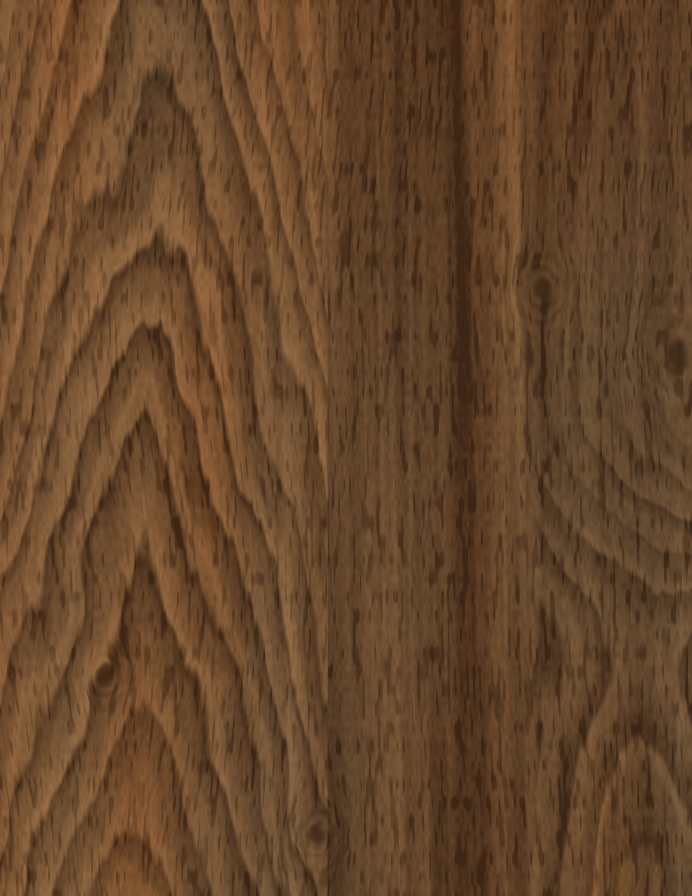
Write a Shadertoy shader that draws this texture.

```glsl
// Walnut veneer: a cathedral board, a straight striped board and a knotty board.
#define ASPECT 0.773
#define SEAM_LEFT 0.366
#define SEAM_RIGHT 0.597
#define RING_FREQ 7.5
#define RING_DEPTH 0.72
#define STREAK_DEPTH 0.85
#define PORE_DEPTH 0.30
#define GRAIN_DEPTH 0.20
#define DARK_WOOD vec3(0.235, 0.150, 0.085)
#define LIGHT_WOOD vec3(0.565, 0.410, 0.265)
#define RED_TINT vec3(1.06, 0.97, 0.87)
#define GREY_TINT vec3(0.96, 1.01, 1.05)

// Knots: centre and radius
const vec3 KNOTS[4] = vec3[4](
    vec3(0.605, 0.678, 0.009), vec3(0.758, 0.603, 0.015),
    vec3(0.117, 0.247, 0.009), vec3(0.354, 0.069, 0.010));

float hash(vec2 p) {
    vec3 q = fract(vec3(p.xyx) * 0.1031);
    q += dot(q, q.yzx + 33.33);
    return fract((q.x + q.y) * q.z);
}

float noise(vec2 p) {
    vec2 i = floor(p), f = fract(p);
    f = f * f * (3.0 - 2.0 * f);
    return mix(mix(hash(i), hash(i + vec2(1, 0)), f.x),
               mix(hash(i + vec2(0, 1)), hash(i + vec2(1, 1)), f.x), f.y);
}

// Wandering of the growth lines, around zero
float wander(vec2 p) {
    return noise(p * vec2(14.0, 4.0) + 7.0) + 0.40 * noise(p * vec2(38.0, 13.0))
         + 0.16 * noise(p * vec2(150.0, 28.0)) - 0.78;
}

// Growth ring: fades from light to dark, then returns sharply to light
float ring(float f) {
    float s = fract(f);
    float dark = pow(s, 1.8) + 1.0 - smoothstep(0.0, 0.16, s);
    float depth = 0.35 + 0.9 * noise(vec2(f * 0.8, 3.5));
    return (0.42 - dark) * depth + 0.35 * (noise(vec2(f * 5.0, 9.5)) - 0.5);
}

// Long vertical streaks in three widths, around zero
float streaks(vec2 p) {
    return 0.50 * noise(vec2(p.x * 48.0, p.y * 0.9))
         + 0.35 * noise(vec2(p.x * 105.0 + 20.0, p.y * 1.5))
         + 0.25 * noise(vec2(p.x * 230.0 + 50.0, p.y * 3.0)) - 0.55;
}

float cathedralBoard(vec2 p) {
    float dx = p.x - 0.165 - 0.03 * (p.y - 0.5);
    float arch = p.y + 2.2 * sqrt(dx * dx + 0.0004) + 6.0 * dx * dx;
    float rings = ring(arch * RING_FREQ + wander(p));
    vec2 fan = vec2(dx / (1.25 - 0.35 * p.y) + 3.0, p.y);
    float flank = smoothstep(0.04, 0.17, abs(dx));
    return 0.58 + RING_DEPTH * rings * mix(1.0, 0.7, flank)
         + STREAK_DEPTH * streaks(fan) * mix(0.25, 0.65, flank);
}

float stripedBoard(vec2 p) {
    float x = p.x + 0.010 * (noise(vec2(p.x * 6.0, p.y * 2.2)) - 0.5) + 0.012 * p.y;
    float pale = exp(-pow((x - 0.573) / 0.020, 2.0));
    float deep = exp(-pow((x - 0.528) / 0.020, 2.0));
    return 0.37 + STREAK_DEPTH * streaks(vec2(x, p.y)) + 0.22 * pale - 0.18 * deep;
}

float knottyBoard(vec2 p) {
    vec2 d = p - vec2(0.713, -0.04);
    float arch = -length(vec2(d.x * 1.15, d.y * 0.34)) * 26.0;
    float straight = (p.x - 0.70) * 22.0 + 1.2 * noise(p * vec2(3.0, 2.5));
    float f = mix(arch, straight, smoothstep(0.22, 0.55, p.y)) + 0.9 * wander(p);
    float fade = mix(0.75, 0.35, smoothstep(0.25, 0.6, p.y));
    float x = p.x + 0.02 * noise(p * vec2(5.0, 3.0));
    float edge = exp(-pow((p.x - 0.612) / 0.014, 2.0));
    return 0.43 + RING_DEPTH * fade * ring(f) - 0.13 * edge
         + 0.5 * STREAK_DEPTH * streaks(vec2(x, p.y)) - 0.08 * p.y;
}

void mainImage(out vec4 fragColor, in vec2 fragCoord) {
    vec2 uv = fragCoord / iResolution.xy;
    vec2 p = uv * vec2(ASPECT, 1.0);
    vec2 q = p;

    // Knots push the grain aside and darken their core
    float core = 0.0, swirl = 0.0;
    for (int i = 0; i < 4; i++) {
        vec2 d = (p - KNOTS[i].xy) / KNOTS[i].z * vec2(1.0, 0.75);
        float r = length(d) + 0.5 * (noise(p * 120.0) - 0.5);
        float reach = exp(-r * r / 9.0);
        q.x -= d.x * KNOTS[i].z * 0.7 * reach;
        core = max(core, 1.0 - smoothstep(0.25, 1.3, r));
        swirl += 0.10 * cos(r * 5.0) * reach;
    }

    // Join the boards: a crisp left seam and a blended right one
    float tone = mix(stripedBoard(q), knottyBoard(q),
                     smoothstep(-0.008, 0.008, q.x - SEAM_RIGHT));
    float leftBoard = 1.0 - smoothstep(-0.001, 0.001, p.x - SEAM_LEFT);
    tone = mix(tone, cathedralBoard(q), leftBoard);

    // Short dark pores and fine fibre
    float lean = 0.03 * noise(p * vec2(5.0, 3.0));
    vec2 fibre = vec2(q.x + lean, q.y);
    float pores = smoothstep(0.58, 0.88, noise(fibre * vec2(300.0, 48.0)));
    float grain = noise(fibre * vec2(400.0, 130.0) + 31.0) - 0.5;
    tone += swirl + GRAIN_DEPTH * grain - PORE_DEPTH * (pores - 0.2);
    tone += 0.12 * (noise(p * vec2(9.0, 3.0) + 40.0) - 0.5);
    tone = mix(tone, 0.02, 0.8 * core);

    // Tint drifts from reddish to greyish brown
    float warmth = noise(p * vec2(13.0, 2.0) + 60.0) + 0.12 * leftBoard
                 - 0.25 * smoothstep(0.60, 0.72, p.x);
    vec3 wood = mix(DARK_WOOD, LIGHT_WOOD, clamp(tone, 0.0, 1.1));
    wood *= mix(GREY_TINT, RED_TINT, clamp(warmth, 0.0, 1.0));
    fragColor = vec4(wood, 1.0);
}
```
